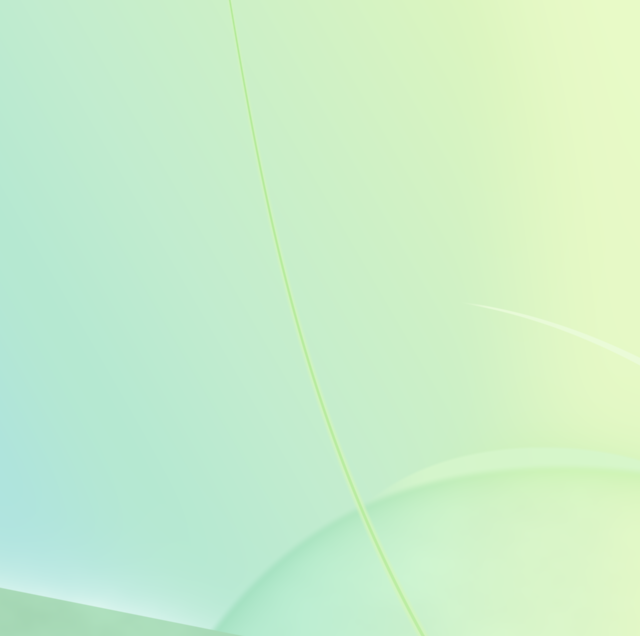
This background is drawn by a Shadertoy shader. Its source:

```glsl
// Pale mint-to-lime gradient with a fine curved stem, a misty dome and light arcs.

// Diagonal gradient, from lower left to upper right
const vec3 SKY_BLUE = vec3(0.68, 0.89, 0.87);
const vec3 AQUA     = vec3(0.71, 0.91, 0.82);
const vec3 MINT     = vec3(0.76, 0.925, 0.81);
const vec3 LEAF     = vec3(0.80, 0.94, 0.78);
const vec3 LIME     = vec3(0.86, 0.96, 0.75);
const vec3 LEMON    = vec3(0.91, 0.98, 0.78);
const vec2 GRADIENT_AXIS = vec2(0.87, 0.50);

// Dome and crescent
const vec2 DOME_TOP       = vec2(0.880, 0.264);
const vec2 DOME_BEND      = vec2(0.52, 1.14);
const vec2 CRESCENT_TOP   = vec2(0.850, 0.2965);
const vec2 CRESCENT_BEND  = vec2(0.82, 4.0);
const vec3 DOME_LEFT      = vec3(0.73, 0.93, 0.83);
const vec3 DOME_RIGHT     = vec3(0.86, 0.965, 0.79);
const vec3 RIM_LEFT       = vec3(0.62, 0.87, 0.74);
const vec3 RIM_RIGHT      = vec3(0.79, 0.95, 0.69);
const vec3 CRESCENT_COLOR = vec3(0.84, 0.965, 0.80);
const vec3 HAZE_COLOR     = vec3(0.79, 0.94, 0.71);

// Stem, light arc and lower corner
const vec3 STEM_CORE   = vec3(0.68, 0.91, 0.57);
const vec3 STEM_HALO   = vec3(0.83, 0.96, 0.74);
const vec3 ARC_COLOR   = vec3(0.92, 0.985, 0.86);
const vec2 ARC_START   = vec2(0.716, 0.525);
const vec3 MIST_COLOR  = vec3(0.87, 0.965, 0.94);
const vec3 WEDGE_COLOR = vec3(0.67, 0.865, 0.73);
const float WEDGE_HEIGHT = 0.076;
const float WEDGE_SLOPE  = 0.20;

float hash(vec2 p) {
    return fract(sin(dot(p, vec2(127.1, 311.7))) * 43758.5453);
}

float noise(vec2 p) {
    vec2 i = floor(p), f = fract(p);
    f = f * f * (3.0 - 2.0 * f);
    return mix(mix(hash(i), hash(i + vec2(1, 0)), f.x),
               mix(hash(i + vec2(0, 1)), hash(i + vec2(1, 1)), f.x), f.y);
}

float cloud(vec2 p) {
    float sum = 0.0, weight = 0.5;
    for (int i = 0; i < 4; i++) {
        sum += weight * noise(p);
        p = p * 2.03 + 7.1;
        weight *= 0.5;
    }
    return sum;
}

// Signed distance below a quartic hill, positive inside
float hill(vec2 p, vec2 top, vec2 bend) {
    float x = p.x - top.x, x2 = x * x;
    float height = top.y - x2 * (bend.x + bend.y * x2);
    float slope = x * (2.0 * bend.x + 4.0 * bend.y * x2);
    return (height - p.y) / sqrt(1.0 + slope * slope);
}

// Coverage of a stroke at distance d with the given half width
float stroke(float d, float halfWidth, float blur) {
    return 1.0 - smoothstep(halfWidth - blur, halfWidth + blur, abs(d));
}

vec3 backdrop(vec2 p) {
    float t = dot(p, GRADIENT_AXIS);
    vec3 color = mix(SKY_BLUE, AQUA, smoothstep(0.08, 0.33, t));
    color = mix(color, MINT, clamp((t - 0.33) / 0.22, 0.0, 1.0));
    color = mix(color, LEAF, clamp((t - 0.55) / 0.25, 0.0, 1.0));
    color = mix(color, LIME, clamp((t - 0.80) / 0.33, 0.0, 1.0));
    color = mix(color, LEMON, clamp((t - 1.13) / 0.22, 0.0, 1.0));
    return mix(color, LEMON, 0.85 * smoothstep(0.70, 0.98, p.x));
}

void mainImage(out vec4 fragColor, in vec2 fragCoord) {
    vec2 p = fragCoord / iResolution.xy;
    float px = 1.0 / iResolution.y;
    float clouds = cloud(p * vec2(9.0, 12.0)) - 0.47;
    vec3 color = backdrop(p);

    // White mist above the sloping corner edge
    float wedge = (p.y - WEDGE_HEIGHT + WEDGE_SLOPE * p.x) / sqrt(1.0 + WEDGE_SLOPE * WEDGE_SLOPE);
    float mist = exp(-max(wedge, 0.0) / 0.042) * (1.0 - smoothstep(0.15, 0.50, p.x) * 0.7);
    color = mix(color, MIST_COLOR, clamp(mist * (0.85 + 0.6 * clouds), 0.0, 1.0));

    // Haze and pale crescent behind the dome
    float dome = hill(p, DOME_TOP, DOME_BEND);
    float crescent = hill(p, CRESCENT_TOP, CRESCENT_BEND);
    float side = smoothstep(0.36, 0.92, p.x);
    float haze = exp(-max(-crescent, 0.0) / 0.045) * smoothstep(0.58, 0.85, p.x);
    color = mix(color, HAZE_COLOR, 0.45 * haze);
    color = mix(color, CRESCENT_COLOR, 0.85 * smoothstep(-0.003, 0.003, crescent) * smoothstep(0.55, 0.68, p.x));

    // Dome with a darker rim that melts into its interior
    vec3 body = mix(DOME_LEFT, DOME_RIGHT, side) + 0.035 * clouds;
    body = mix(body, LEMON, 0.6 * smoothstep(0.88, 1.02, p.x));
    vec3 rim = mix(RIM_LEFT, RIM_RIGHT, side);
    body = mix(body, rim, 0.85 * exp(-max(dome, 0.0) / 0.035));
    color = mix(color, body, smoothstep(-0.009, 0.007, dome));

    // Shaded corner below the sloping edge
    vec3 corner = WEDGE_COLOR + 0.09 * clouds;
    color = mix(color, corner, 1.0 - smoothstep(-px, px, wedge));

    // Tapered arc of light
    float s = max(p.x - ARC_START.x, 0.0);
    float arc = (p.y - ARC_START.y + s * (0.145 + 0.65 * s)) / sqrt(1.0 + pow(0.145 + 1.3 * s, 2.0));
    float arcMask = stroke(arc, 0.0008 + 0.016 * s, px) * smoothstep(0.0, 0.05, s);
    color = mix(color, ARC_COLOR, 0.85 * arcMask);

    // Long stem, widening toward the bottom
    float d = 1.0 - p.y;
    float stemX = 0.359 + d * (0.167 + d * (0.024 + 0.111 * d));
    float lean = 0.167 + d * (0.048 + 0.333 * d);
    float stem = (p.x - stemX) / sqrt(1.0 + lean * lean);
    color = mix(color, STEM_HALO, 0.8 * stroke(stem, 0.0028 + 0.0042 * d, 0.0018 + px));
    color = mix(color, STEM_CORE, mix(0.9, 0.6, d) * stroke(stem, 0.0012 + 0.0012 * d, px));

    fragColor = vec4(clamp(color, 0.0, 1.0), 1.0);
}
```
